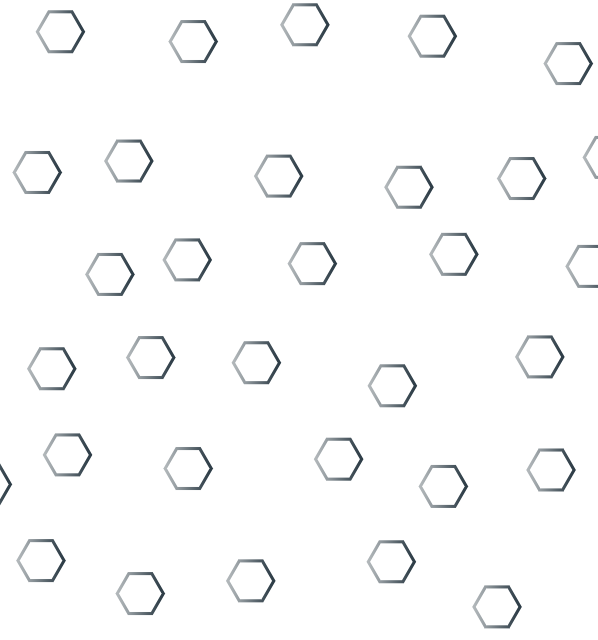
Reproduce this pattern procedurally as a Shadertoy shader.

```glsl
// Scattered hexagon outlines on white, each shaded from pale to dark slate grey

vec2 hash22(vec2 p) {
    vec3 q = fract(p.xyx * vec3(0.1031, 0.1030, 0.0973));
    q += dot(q, q.yzx + 33.33);
    return fract((q.xx + q.yz) * q.zy);
}

// Distance to a hexagon with flat top and bottom; keeps the corners sharp
float hexagon(vec2 p, float apothem) {
    p = abs(p);
    return max(p.y, dot(p, vec2(0.866, 0.5))) - apothem;
}

void mainImage(out vec4 fragColor, in vec2 fragCoord) {
    vec2 uv = fragCoord / iResolution.y;
    float pixel = 1.0 / iResolution.y;

    // Six rows of cells, every other row shifted sideways
    vec2 cell = vec2(0.19, 1.0 / 6.0);
    float row = floor(uv.y / cell.y);
    uv.x += cell.x * (0.3 + 0.5 * mod(row, 2.0));
    vec2 id = vec2(floor(uv.x / cell.x), row);

    // Each hexagon is jittered but stays inside its own cell
    vec2 jitter = (hash22(id + 17.0) - 0.5) * vec2(0.10, 0.09);
    vec2 p = uv - (id + 0.5) * cell - jitter;

    // Outline with antialiased edges
    float edge = abs(hexagon(p, 0.0312)) - 0.0024;
    float ink = 1.0 - smoothstep(-0.6 * pixel, 0.6 * pixel, edge);

    // Left-to-right gradient across the outline
    float shade = smoothstep(-0.048, 0.044, p.x);
    vec3 slate = mix(vec3(0.72, 0.74, 0.75), vec3(0.17, 0.23, 0.27), shade);

    fragColor = vec4(mix(vec3(1.0), slate, ink), 1.0);
}
```
